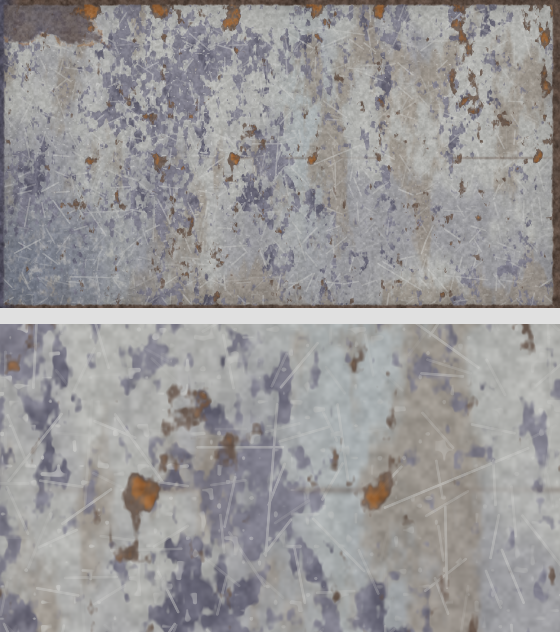
Top, the full canvas; bottom, a detail of the centre.
Give the GLSL for this texture, as a Shadertoy shader.

```glsl
const vec3 PAINT = vec3(0.695, 0.697, 0.685);
const vec3 PAINT_DULL = vec3(0.60, 0.60, 0.615);
const vec3 PAINT_COOL = vec3(0.64, 0.68, 0.70);
const vec3 SLATE = vec3(0.475, 0.47, 0.53);
const vec3 SLATE_DARK = vec3(0.355, 0.35, 0.42);
const vec3 STEEL_BLUE = vec3(0.46, 0.48, 0.53);
const vec3 TAN = vec3(0.58, 0.545, 0.505);
const vec3 BROWN = vec3(0.39, 0.32, 0.28);
const vec3 ORANGE = vec3(0.62, 0.38, 0.17);
const vec3 FLECK = vec3(0.77, 0.77, 0.76);

const float RIVET_FIRST = 0.017;
const float RIVET_STEP = 0.134;
const float RIVET_ROW = 0.487;
const float SCRATCH_WIDTH = 0.0009;
const float GRAIN = 0.13;

vec2 hash22(vec2 p) {
    vec3 q = fract(p.xyx * vec3(0.1031, 0.1030, 0.0973));
    q += dot(q, q.yzx + 33.33);
    return fract((q.xx + q.yz) * q.zy);
}

float noise(vec2 p) {
    vec2 i = floor(p), f = fract(p);
    f = f * f * (3.0 - 2.0 * f);
    float low = mix(hash22(i).x, hash22(i + vec2(1, 0)).x, f.x);
    float high = mix(hash22(i + vec2(0, 1)).x, hash22(i + vec2(1, 1)).x, f.x);
    return mix(low, high, f.y);
}

float fbm(vec2 p, int octaves) {
    float sum = 0.0, weight = 0.5, total = 0.0;
    for (int i = 0; i < octaves; i++) {
        sum += weight * noise(p);
        total += weight;
        weight *= 0.55;
        p = p * 2.03 + vec2(17.3, 9.1);
    }
    return sum / total;
}

float bump(vec2 p, vec2 center, vec2 radius) {
    vec2 d = (p - center) / radius;
    return exp(-dot(d, d));
}

// Where the paint has worn through: a broad left area and two columns
float wearZone(vec2 uv) {
    float zone = 0.85 * bump(uv, vec2(0.27, 0.68), vec2(0.25, 0.36));
    zone += 0.55 * bump(uv, vec2(0.68, 0.72), vec2(0.022, 0.24));
    zone += 0.80 * bump(uv, vec2(0.81, 0.75), vec2(0.032, 0.28));
    zone += 0.30 * bump(uv, vec2(0.36, 0.28), vec2(0.10, 0.22));
    return zone;
}

// Rust sources: rivet row with drips, ragged top fringe, right edge
float rustHeat(vec2 uv, float aspect) {
    float heat = 0.28 * bump(uv, vec2(0.68, 0.66), vec2(0.018, 0.2));
    heat += 0.30 * bump(uv, vec2(0.83, 0.80), vec2(0.02, 0.2));
    heat = max(heat, 0.42 * exp(-pow((uv.x - 0.975) / 0.011, 2.0)) * smoothstep(0.2, 0.7, uv.y));
    for (int k = 1; k <= 7; k++) {
        vec2 r = hash22(vec2(k, 3));
        float x = RIVET_FIRST + RIVET_STEP * float(k) + (r.x - 0.5) * 0.025;
        vec2 d = vec2((uv.x - x) * aspect, uv.y - RIVET_ROW);
        float rivet = bump(d, vec2(0), vec2(0.021, 0.024)) * (0.6 + 0.4 * r.y);
        float drip = 0.36 * exp(-pow(d.x / 0.010, 2.0))
            * smoothstep(-0.13, 0.0, d.y) * (1.0 - smoothstep(0.0, 0.01, d.y));
        float fringe = bump(uv, vec2(x, 1.0), vec2(0.014 + 0.014 * r.x, 0.05 + 0.08 * r.y));
        heat = max(heat, max(max(rivet, drip), 0.85 * fringe));
    }
    return heat;
}

// Short light scratches, one per cell, in several sizes
float scratches(vec2 p, float px) {
    float lines = 0.0;
    for (int layer = 0; layer < 4; layer++) {
        float scale = 5.0 + 4.0 * float(layer);
        vec2 q = p * scale + float(layer) * 7.7;
        vec2 r = hash22(floor(q) + 50.0 * float(layer));
        float angle = 6.2832 * r.x;
        vec2 dir = vec2(cos(angle), sin(angle)), d = fract(q) - 0.5;
        d -= dir * clamp(dot(d, dir), -0.42, 0.42 * r.y);
        float dist = length(d) / scale;
        lines = max(lines, (1.0 - smoothstep(SCRATCH_WIDTH, SCRATCH_WIDTH + px, dist)) * r.y);
    }
    return lines;
}

void mainImage(out vec4 fragColor, in vec2 fragCoord) {
    vec2 uv = fragCoord / iResolution.xy;
    vec2 p = fragCoord / iResolution.y;
    float aspect = iResolution.x / iResolution.y;
    float streak = noise(p * vec2(42.0, 2.5));
    float fine = fbm(p * vec2(58.0, 40.0), 3);
    float zone = wearZone(uv);

    // Faded paint with cool bands and warm stains
    float dull = fbm(p * vec2(6.0, 3.5), 5) + 0.25 * (0.5 - uv.y) + 0.12 * (streak - 0.5);
    vec3 color = mix(PAINT, PAINT_DULL, smoothstep(0.38, 0.68, dull));
    color = mix(color, PAINT_COOL, 0.6 * bump(uv, vec2(0.55, 0.6), vec2(0.05, 0.4)));
    float stain = fbm(p * vec2(11.0, 4.0) + 31.0, 5) + 0.15 * (fine - 0.5);
    stain += 0.22 * (1.0 - smoothstep(0.0, 0.16, uv.y));
    color = mix(color, TAN, 0.75 * smoothstep(0.54, 0.72, stain));
    float haze = bump(uv, vec2(0.04, 0.10), vec2(0.20, 0.28));
    color = mix(color, STEEL_BLUE, haze * smoothstep(0.2, 0.6, fine + 0.1));

    // Worn slate patches, ragged at a fine scale
    float wear = 0.45 * fbm(p * vec2(10.0, 6.0) + 5.0, 4) + 0.55 * fine;
    wear += 0.20 * zone + 0.05 * (streak - 0.5);
    float depth = smoothstep(0.55, 0.75, fbm(p * vec2(24.0, 15.0) + 70.0, 4) + 0.08 * zone);
    color = mix(color, mix(SLATE, SLATE_DARK, depth), 0.88 * smoothstep(0.58, 0.68, wear));

    // Scratches and pale flecks
    float fleck = smoothstep(0.83, 0.93, noise(p * 115.0)) * (0.25 + 0.5 * min(zone, 1.0));
    color = mix(color, FLECK, max(fleck, 0.5 * scratches(p, 1.0 / iResolution.y)));

    // Dark stained corner with a rusty lower edge
    float ragged = fbm(p * vec2(13.0, 16.0) + 12.0, 5) - 0.5;
    float corner = min(0.18 - uv.x, (uv.y - 0.865) * 1.3) + 0.12 * ragged;
    color = mix(color, mix(SLATE_DARK, BROWN, 0.55 + ragged), 0.8 * smoothstep(-0.005, 0.02, corner));
    float rim = exp(-pow((corner + 0.004) / 0.008, 2.0));
    color = mix(color, mix(TAN, ORANGE, 0.6), 0.6 * rim * smoothstep(0.3, 0.6, fine));

    // Rust spots, drips and the faint seam through the rivets
    float rust = 0.5 * rustHeat(uv, aspect) + fbm(p * vec2(34.0, 24.0) + 90.0, 4);
    rust += 0.12 * (noise(p * 6.0 + 40.0) - 0.6);
    vec3 rustColor = mix(BROWN, ORANGE, smoothstep(0.80, 1.05, rust + 0.4 * (fine - 0.5)));
    color = mix(color, rustColor, 0.85 * smoothstep(0.69, 0.81, rust));
    float seam = exp(-pow((uv.y - RIVET_ROW) / 0.004, 2.0)) * smoothstep(0.3, 0.5, uv.x);
    color = mix(color, BROWN, 0.4 * seam * smoothstep(0.4, 0.65, noise(p * vec2(18.0, 3.0))));

    // Grimy frame
    vec2 inset = min(uv - vec2(0.007, 0.010), vec2(0.987, 0.984) - uv) * vec2(aspect, 1.0);
    float edge = min(inset.x, inset.y) + 0.008 * (fine - 0.5);
    vec3 frame = mix(SLATE_DARK, BROWN, smoothstep(0.0, 0.04, uv.x)) * (0.7 + 0.6 * fine);
    color = mix(frame, color, smoothstep(-0.004, 0.004, edge));
    color *= 1.0 - 0.12 * exp(-max(edge, 0.0) * 35.0);

    color += GRAIN * (fbm(p * 105.0, 2) - 0.5) + 0.04 * (streak - 0.5);
    fragColor = vec4(clamp(color, 0.0, 1.0), 1.0);
}
```
